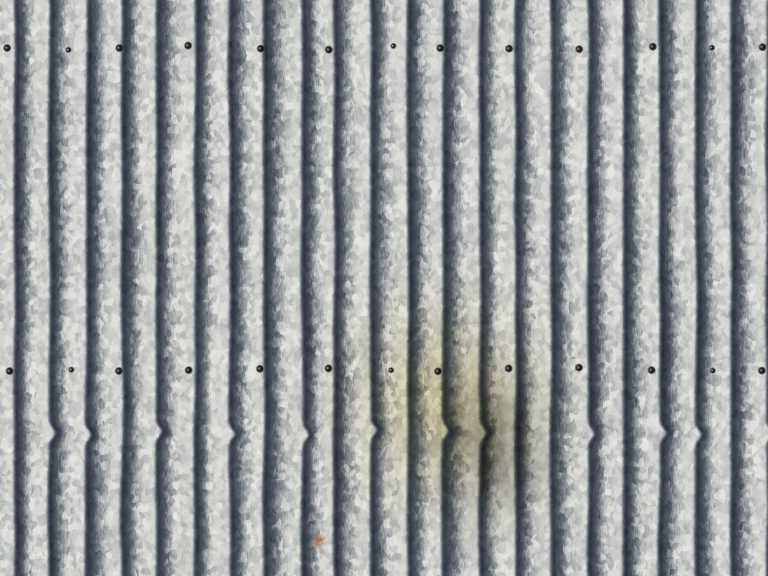
A Shadertoy shader for this texture:

```glsl
// Weathered corrugated zinc sheets with vertical ridges, spangle, two screw rows and stains.

// Lengths are fractions of the canvas height; ridge offsets are in ridge periods.
const float RIDGE_PERIOD = 0.06225;
const float FIRST_VALLEY = 0.0278;
const float SHADE_WIDTH = 0.70;     // share of a ridge used by its shaded flank
const float SHEET_RIDGES = 8.97;
const float SHEET_START = 1.51;
const vec2 SCREW_ROWS = vec2(0.358, 0.917);
const float SCREW_RADIUS = 0.0062;
const float FLAKE_SIZE = 0.0075;
const float DENT_HEIGHT = 0.245;
const vec2 SOOT_CENTER = vec2(0.855, 0.235);
const vec2 RUST_CENTER = vec2(0.553, 0.061);

const vec3 DEEP = vec3(0.08, 0.10, 0.14);
const vec3 STEEL = vec3(0.46, 0.485, 0.52);
const vec3 ZINC = vec3(0.86, 0.865, 0.85);
const vec3 SOOT = vec3(0.47, 0.45, 0.40);
const vec3 OCHRE = vec3(0.98, 0.95, 0.80);
const vec3 RUST = vec3(0.66, 0.38, 0.20);
const vec3 HOLE = vec3(0.09, 0.08, 0.08);
const vec3 SCREW_METAL = vec3(0.50, 0.47, 0.43);

vec2 hash2(vec2 p) {
    vec3 q = fract(p.xyx * vec3(0.1031, 0.1030, 0.0973));
    q += dot(q, q.yzx + 33.33);
    return fract((q.xx + q.yz) * q.zy);
}

float gradDot(vec2 cell, vec2 corner, vec2 f) {
    return dot(hash2(cell + corner) * 2.0 - 1.0, f - corner);
}

// Gradient noise, about -0.7 to 0.7
float gnoise(vec2 p) {
    vec2 i = floor(p), f = p - i;
    vec2 u = f * f * f * (f * (f * 6.0 - 15.0) + 10.0);
    float low = mix(gradDot(i, vec2(0, 0), f), gradDot(i, vec2(1, 0), f), u.x);
    float high = mix(gradDot(i, vec2(0, 1), f), gradDot(i, vec2(1, 1), f), u.x);
    return mix(low, high, u.y);
}

// Soft-edged crystal cells, each of one random brightness from -0.5 to 0.5
float spangle(vec2 p) {
    vec2 i = floor(p);
    float sum = 0.0, total = 0.0;
    for (int y = -1; y <= 1; y++)
    for (int x = -1; x <= 1; x++) {
        vec2 cell = i + vec2(x, y);
        vec2 d = cell + hash2(cell) - p;
        float w = exp(-14.0 * dot(d, d));
        sum += w * hash2(cell + 71.7).x;
        total += w;
    }
    return sum / total - 0.5;
}

float blob(vec2 p, vec2 center, vec2 size) {
    vec2 d = (p - center) / size;
    return exp(-dot(d, d));
}

// Ridge brightness: slow rise across the shaded flank, plateau, steep fall
float ridgeTone(float f, float shadeWidth) {
    float rise = sin(1.5708 * min(f / shadeWidth, 1.0));
    float fall = smoothstep(0.81, 1.0, f);
    return (0.19 + 0.63 * pow(rise, 1.15)) * mix(1.0, 0.23, fall);
}

// Draws the two screw rows; the first screw of each sheet sits on the lap and is small
vec3 addScrews(vec3 color, vec2 p) {
    float aa = 1.2 / iResolution.y;
    for (int row = 0; row < 2; row++)
    for (int k = 0; k < 5; k++) {
        float offset = SHEET_START + (k == 0 ? 0.0 : 1.33 + 1.97 * float(k - 1));
        float ridge = (p.x - FIRST_VALLEY) / RIDGE_PERIOD;
        float sheet = round((ridge - offset) / SHEET_RIDGES);
        vec2 jitter = hash2(vec2(sheet * 5.0 + float(k), float(row) + 9.0)) - 0.5;
        vec2 center = vec2(FIRST_VALLEY + (offset + sheet * SHEET_RIDGES) * RIDGE_PERIOD,
                           SCREW_ROWS[row]) + jitter * vec2(0.006, 0.008);
        float radius = SCREW_RADIUS * (k == 0 ? 0.72 : 1.0);
        vec2 d = p - center;
        float body = 1.0 - smoothstep(radius - aa, radius + aa, length(d));
        float core = 1.0 - smoothstep(0.0, radius * 0.65, length(d + radius * vec2(0.3, -0.1)));
        vec3 head = mix(HOLE, SCREW_METAL * (k == 0 ? 1.4 : 1.0), core);
        color = mix(color, head, body * 0.95);
    }
    return color;
}

void mainImage(out vec4 fragColor, in vec2 fragCoord) {
    vec2 p = fragCoord / iResolution.y;

    // Ridge coordinate, with wandering valleys and a row of dents
    float r = (p.x - FIRST_VALLEY) / RIDGE_PERIOD;
    float valley = round(r);
    vec2 rnd = hash2(vec2(valley + 40.0, 3.0));
    float nearValley = 1.0 - smoothstep(0.2, 0.5, abs(r - valley));
    float dent = step(0.45, rnd.x) * blob(p, vec2(p.x, DENT_HEIGHT + 0.01 * rnd.y), vec2(1.0, 0.012));
    r += nearValley * (0.10 * (rnd.y - 0.5) + 0.10 * gnoise(vec2(valley * 7.3, p.y * 5.0)) - 0.16 * dent);
    float id = floor(r), f = r - id;
    float width = SHADE_WIDTH + 0.16 * (hash2(vec2(id + 40.0, 8.0)).x - 0.5)
                + 0.18 * gnoise(vec2(id * 5.7, p.y * 3.0));
    float tone = ridgeTone(f, width);

    // Spangle flakes, fine vertical grain and broad unevenness
    vec2 warp = vec2(gnoise(p * 90.0), gnoise(p * 90.0 + 37.0)) * 0.006;
    vec2 q = (p + warp) / FLAKE_SIZE;
    float flakes = spangle(q * vec2(1.0, 0.75)) + 0.7 * spangle(q * 0.55 + 19.0);
    float grain = gnoise(p * vec2(330.0, 110.0));
    float flank = smoothstep(0.04, 0.25, f) * (1.0 - smoothstep(0.45, 0.8, f));
    tone += flakes * mix(0.07, 0.16, flank) + grain * mix(0.05, 0.13, flank);
    tone += 0.05 * gnoise(p * 4.0) + 0.04 * gnoise(p * vec2(60.0, 3.0));
    tone = clamp(tone, 0.0, 1.0);
    vec3 color = mix(DEEP, STEEL, smoothstep(0.0, 1.0, tone * 1.1 + 0.02) * 0.3 + min(tone * 1.5, 0.7));
    color = mix(color, ZINC * (0.95 + 0.12 * flakes), smoothstep(0.36, 0.84, tone));

    // Soot running down in streaks, ochre tint and one rust spot
    float streak = 0.75 + 0.7 * gnoise(vec2(p.x * 45.0, p.y * 4.0));
    float soot = blob(p, SOOT_CENTER, vec2(0.085, 0.11)) * streak * (1.0 - 0.4 * smoothstep(0.3, 0.7, f));
    color *= mix(vec3(1.0), SOOT, clamp(soot, 0.0, 1.0));
    color *= mix(vec3(1.0), OCHRE, blob(p, vec2(0.77, 0.30), vec2(0.14, 0.14)));
    float rust = blob(p, RUST_CENTER, vec2(0.009)) * (0.8 + gnoise(p * 180.0));
    color = mix(color, RUST, clamp(rust, 0.0, 0.85));

    fragColor = vec4(addScrews(color, p), 1.0);
}
```
